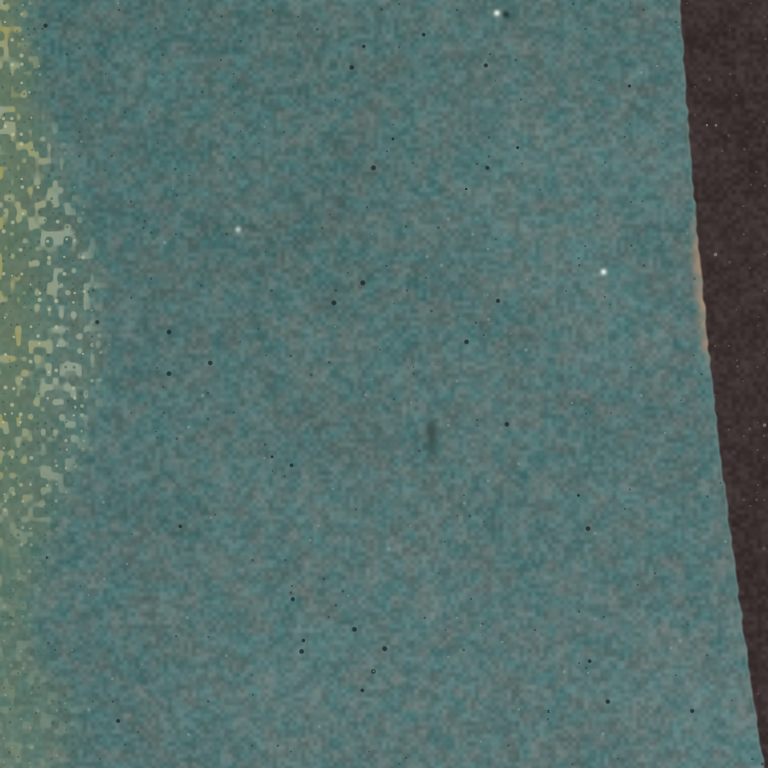
Write a three.js fragment shader that draws this texture.

```glsl
varying vec2 vUv;

float hash(vec2 p) {
  vec3 q = fract(vec3(p.xyx) * 0.1031);
  q += dot(q, q.yzx + 33.33);
  return fract((q.x + q.y) * q.z);
}

float noise(vec2 p) {
  vec2 cell = floor(p);
  vec2 f = fract(p);
  f = f * f * (3.0 - 2.0 * f);
  return mix(mix(hash(cell), hash(cell + vec2(1.0, 0.0)), f.x),
             mix(hash(cell + vec2(0.0, 1.0)), hash(cell + 1.0), f.x), f.y);
}

float fbm(vec2 p) {
  float sum = 0.0;
  float amp = 0.5;
  for (int i = 0; i < 4; i++) {
    sum += amp * noise(p);
    p = p * 2.03 + 17.3;
    amp *= 0.5;
  }
  return sum / 0.9375;
}

// One soft dot per grid cell, present with the given probability
float specks(vec2 p, float count, float density, float seed) {
  vec2 cell = floor(p * count);
  vec2 id = cell + seed;
  vec2 center = 0.35 + 0.3 * vec2(hash(id + 11.7), hash(id + 47.1));
  float radius = mix(0.16, 0.34, hash(id + 83.9));
  float d = length(fract(p * count) - center);
  return (1.0 - smoothstep(radius * 0.4, radius, d)) * step(hash(id), density);
}

float blob(vec2 p, vec2 center, vec2 size) {
  vec2 d = (p - center) / size;
  return exp(-dot(d, d));
}

// Weathered teal paint with fine, slightly blocky grain
vec3 paint(vec2 p) {
  float fine = noise(p * 190.0) - 0.5;
  float medium = noise(p * vec2(85.0, 105.0) + 31.0) - 0.5;
  float broad = fbm(p * 9.0 + 5.0) - 0.5;
  vec3 color = mix(vec3(0.315, 0.435, 0.425), vec3(0.36, 0.465, 0.462),
                   smoothstep(0.0, 1.0, 0.45 + 0.45 * p.x - 0.35 * p.y));
  color += 0.085 * fine + 0.055 * medium + 0.05 * broad;
  float warmth = fbm(p * 60.0 + 71.0) - 0.5;
  color += warmth * vec3(0.13, -0.01, -0.03);
  float wear = mix(0.012, 0.035, smoothstep(0.3, 0.9, p.y) * (1.0 - p.x));
  color = mix(color, vec3(0.17, 0.24, 0.24), 0.55 * specks(p, 120.0, wear, 3.0));
  color = mix(color, vec3(0.11, 0.15, 0.16), 0.8 * specks(p, 75.0, 0.006, 19.0));
  return mix(color, vec3(0.56, 0.62, 0.6), 0.5 * specks(p, 100.0, 0.008, 53.0));
}

// Yellowed, chipped band along the left side
vec3 addYellowing(vec3 color, vec2 p) {
  float reach = 0.04 + 0.105 * exp(-pow((p.y - 0.56) / 0.28, 2.0))
              + 0.07 * exp(-pow((p.y - 0.05) / 0.09, 2.0));
  reach += 0.03 * (fbm(p * 22.0) - 0.5);
  float band = 1.0 - smoothstep(reach - 0.045, reach + 0.012, p.x);
  float strength = mix(0.35, 1.0, smoothstep(0.18, 0.5, p.y));
  float core = (1.0 - smoothstep(0.0, 0.09, p.x)) * strength;
  color = mix(color, vec3(0.43, 0.49, 0.36), band * (0.22 + 0.38 * core));
  float grit = noise(p * vec2(125.0, 105.0) + 9.0);
  float chips = smoothstep(0.54, 0.84, grit) * band * strength;
  vec3 chipColor = mix(vec3(0.62, 0.67, 0.59), vec3(0.68, 0.65, 0.40),
                       core * noise(p * 48.0 + 23.0) * 1.3);
  color = mix(color, chipColor, 0.75 * chips);
  color = mix(color, vec3(0.76, 0.77, 0.64),
              0.65 * band * strength * specks(p, 88.0, 0.22, 91.0));
  return mix(color, vec3(0.25, 0.35, 0.31), 0.5 * band * specks(p, 110.0, 0.16, 29.0));
}

// Dark brown ground beyond the slanted edge
vec3 ground(vec2 p) {
  vec3 color = vec3(0.235, 0.195, 0.195);
  color += 0.07 * (noise(p * 180.0) - 0.5) + 0.06 * (fbm(p * 40.0) - 0.5);
  color = mix(color, vec3(0.44, 0.33, 0.30), 0.6 * specks(p, 110.0, 0.05, 7.0));
  return mix(color, vec3(0.60, 0.53, 0.47), 0.7 * specks(p, 95.0, 0.012, 61.0));
}

void main() {
  vec2 p = vUv;
  vec3 color = addYellowing(paint(p), p);

  // Isolated smudge and bright glints
  color = mix(color, vec3(0.21, 0.27, 0.26), 0.75 * blob(p, vec2(0.562, 0.433), vec2(0.007, 0.022)));
  color = mix(color, vec3(0.10, 0.15, 0.16), 0.8 * blob(p, vec2(0.659, 0.981), vec2(0.005)));
  float glint = blob(p, vec2(0.647, 0.983), vec2(0.004))
              + blob(p, vec2(0.786, 0.646), vec2(0.004))
              + 0.7 * blob(p, vec2(0.310, 0.701), vec2(0.004));
  color = mix(color, vec3(0.87, 0.93, 0.90), min(glint, 1.0));

  // Curved border with a worn, pale rim
  float drop = 1.0 - p.y;
  float border = 0.885 + 0.06 * drop + 0.05 * drop * drop;
  float side = p.x - border + 0.003 * (noise(vec2(p.y * 90.0, 4.0)) - 0.5);
  float worn = smoothstep(0.50, 0.56, p.y) * (1.0 - smoothstep(0.66, 0.76, p.y));
  float rim = smoothstep(-0.004 - 0.012 * worn, -0.001, side);
  float rimGrain = 0.5 + 0.5 * noise(p * 130.0 + 37.0);
  color = mix(color, mix(vec3(0.44, 0.52, 0.50), vec3(0.66, 0.55, 0.46), worn),
              rim * rimGrain * (0.45 + 0.5 * worn));
  color = mix(color, ground(p), smoothstep(-0.0015, 0.0025, side));

  gl_FragColor = vec4(color, 1.0);
}
```
